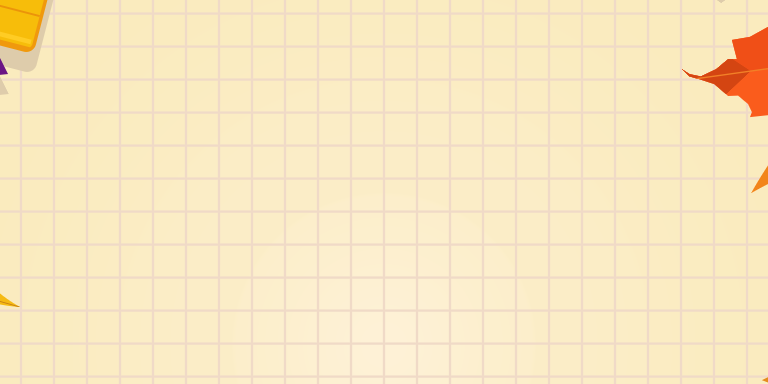
Give the GLSL for this background, as a WebGL 2 fragment shader.

```glsl
#version 300 es
precision highp float;
// Cream squared paper with a stepped warm glow, framed by autumn scraps:
// a yellow block, an orange leaf and several tapered leaf tips.
// Coordinates are percent of canvas height, built from distance functions.

uniform vec2 u_resolution;
out vec4 outColor;

#define CELL 8.594
#define LINE_WIDTH 0.6
#define GRID_ORIGIN vec2(100.0, 44.9)
#define GLOW_CENTER vec2(100.0, 10.2)
#define GLOW_RADIUS 39.0
#define SHADOW_SHIFT vec2(0.2, -5.2)
#define PAPER_EDGE vec3(0.98, 0.922, 0.745)
#define PAPER_GLOW vec3(0.995, 0.945, 0.84)
#define LINE_COLOR vec3(0.94, 0.855, 0.78)
#define SHADOW_COLOR vec3(0.87, 0.80, 0.67)

const int LEAF_POINTS = 20;
const vec2 LEAF[LEAF_POINTS] = vec2[](
    vec2(177.6, 82.0), vec2(179.6, 80.7), vec2(182.5, 80.1), vec2(186.5, 82.0),
    vec2(189.6, 84.6), vec2(191.9, 84.6), vec2(190.6, 89.6), vec2(195.3, 90.4),
    vec2(200.0, 93.0), vec2(204.0, 95.5), vec2(204.0, 70.0), vec2(200.0, 70.0),
    vec2(195.3, 69.5), vec2(195.8, 70.8), vec2(194.8, 72.9), vec2(192.2, 75.1),
    vec2(189.6, 75.0), vec2(186.0, 78.1), vec2(182.0, 79.4), vec2(179.5, 80.1));

float pixelSize;

// Antialiased coverage of a signed distance
float cover(float d) {
    return clamp(0.5 - d / pixelSize, 0.0, 1.0);
}

void paint(inout vec3 color, vec3 ink, float d) {
    color = mix(color, ink, cover(d));
}

// Signed distance to the leaf outline
float leafDistance(vec2 p) {
    float nearest = 1e5, side = 1.0;
    for (int i = 0; i < LEAF_POINTS; i++) {
        vec2 a = LEAF[i], b = LEAF[(i + 1) % LEAF_POINTS];
        vec2 e = b - a, w = p - a;
        vec2 gap = w - e * clamp(dot(w, e) / dot(e, e), 0.0, 1.0);
        nearest = min(nearest, dot(gap, gap));
        bool above = p.y >= a.y, below = p.y < b.y, left = e.x * w.y > e.y * w.x;
        if ((above && below && left) || (!above && !below && !left)) side = -side;
    }
    return side * sqrt(nearest);
}

// Wedge growing from a point at a to halfWidth at b, with a bent axis
float tipDistance(vec2 p, vec2 a, vec2 b, float halfWidth, float bend) {
    float len = length(b - a);
    vec2 axis = (b - a) / len;
    float along = dot(p - a, axis), h = along / len;
    float across = dot(p - a, vec2(-axis.y, axis.x)) - bend * h * (1.0 - h);
    return max(abs(across) - halfWidth * h, max(-along, along - len));
}

// Tilted frame of the yellow block, starting at its lower right corner
vec2 blockFrame(vec2 p) {
    vec2 q = p - vec2(8.7, 85.9);
    return vec2(dot(q, vec2(-0.968, 0.25)), dot(q, vec2(0.25, 0.968)));
}

float blockDistance(vec2 p) {
    const float corner = 2.6;
    vec2 q = corner - blockFrame(p);
    return length(max(q, 0.0)) + min(max(q.x, q.y), 0.0) - corner;
}

float purpleTip(vec2 p) {
    return tipDistance(p, vec2(2.1, 80.7), vec2(-2.0, 83.0), 3.2, 0.0);
}

vec3 paper(vec2 p) {
    float r = distance(p, GLOW_CENTER);
    float glow = 0.34 * (1.0 - smoothstep(40.0, 115.0, r));
    glow += 0.05 * (1.0 - smoothstep(68.0, 70.0, r));
    glow += 0.16 * (1.0 - smoothstep(-0.8, 0.8, r - GLOW_RADIUS));
    glow += 0.45 * (1.0 - smoothstep(0.0, GLOW_RADIUS, r));
    vec3 color = mix(PAPER_EDGE, PAPER_GLOW, glow);
    vec2 toLine = abs(fract((p - GRID_ORIGIN) / CELL + 0.5) - 0.5) * CELL;
    paint(color, LINE_COLOR, min(toLine.x, toLine.y) - 0.5 * LINE_WIDTH);
    return color;
}

void main() {
    vec2 p = gl_FragCoord.xy / u_resolution.y * 100.0;
    pixelSize = 100.0 / u_resolution.y;
    vec3 color = paper(p);

    // Soft-toned shadows
    paint(color, SHADOW_COLOR, blockDistance(p - SHADOW_SHIFT));
    paint(color, SHADOW_COLOR, purpleTip(p - SHADOW_SHIFT));
    paint(color, SHADOW_COLOR, tipDistance(p, vec2(187.8, 99.2), vec2(187.8, 102.0), 4.0, 0.0));

    // Yellow block: rim, face, highlight and crease
    float block = blockDistance(p);
    vec2 f = blockFrame(p);
    paint(color, vec3(0.94, 0.60, 0.05), block);
    paint(color, vec3(0.97, 0.74, 0.04), max(block + 0.9, 1.5 - f.y));
    paint(color, vec3(1.0, 0.80, 0.14), max(block + 1.4, abs(f.y - 2.9) - 0.6));
    paint(color, vec3(0.92, 0.58, 0.04), max(block + 0.9, abs(f.y - 10.0) - 0.25));

    // Small tips along the sides
    paint(color, vec3(0.42, 0.08, 0.52), purpleTip(p));
    float yellowTip = tipDistance(p, vec2(5.2, 20.05), vec2(-2.0, 23.0), 1.8, 0.8);
    paint(color, vec3(0.96, 0.73, 0.08), yellowTip);
    paint(color, vec3(0.78, 0.50, 0.08), max(yellowTip, abs(p.y - 21.5 + 0.28 * p.x) - 0.12));
    paint(color, vec3(0.95, 0.52, 0.10), tipDistance(p, vec2(195.6, 49.7), vec2(203.0, 56.5), 2.8, 0.5));
    paint(color, vec3(0.90, 0.55, 0.12), tipDistance(p, vec2(198.4, 1.0), vec2(203.0, 1.2), 2.0, 0.0));

    // Orange leaf: lit half, shaded base and central vein
    float leaf = leafDistance(p);
    float fromVein = p.y - 79.6 - 0.14 * (p.x - 182.0);
    paint(color, vec3(0.98, 0.36, 0.11), leaf);
    paint(color, vec3(0.94, 0.31, 0.09), max(leaf, -fromVein));
    paint(color, vec3(0.83, 0.27, 0.07), max(leaf, p.x + 1.25 * abs(fromVein) - 195.5));
    paint(color, vec3(0.95, 0.50, 0.15), max(leaf, abs(fromVein) - 0.18));
    outColor = vec4(color, 1.0);
}
```
